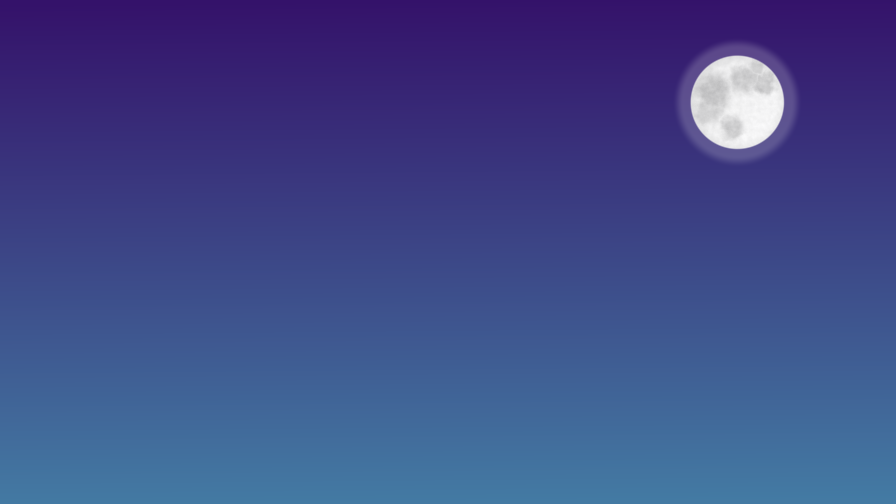
Give the GLSL for this background, as a Shadertoy shader.

```glsl
// A clear dusk sky with a full moon at the upper right.
// The sky is a slightly tilted vertical gradient; the moon is a disc whose
// grey plains are soft blobs broken up by gradient noise, inside a pale halo.

#define SKY_TOP vec3(0.205, 0.070, 0.415)
#define SKY_BOTTOM vec3(0.265, 0.480, 0.640)
#define SKY_TILT 0.016
#define MOON_CENTER vec2(1.463, 0.797)
#define MOON_RADIUS 0.0926
#define HALO_RADIUS 0.118
#define HALO_SOFTNESS 0.011
#define HALO_STRENGTH 0.20
#define MOON_LIGHT vec3(0.945, 0.945, 0.948)
#define MOON_DARK vec3(0.755, 0.755, 0.760)

vec2 hashGradient(vec2 cell) {
    vec2 h = vec2(dot(cell, vec2(127.1, 311.7)), dot(cell, vec2(269.5, 183.3)));
    return 2.0 * fract(sin(h) * 43758.5) - 1.0;
}

float gradientNoise(vec2 p) {
    vec2 i = floor(p), f = fract(p);
    vec2 u = f * f * f * (f * (f * 6.0 - 15.0) + 10.0);
    vec2 e = vec2(1.0, 0.0);
    float a = dot(hashGradient(i), f);
    float b = dot(hashGradient(i + e), f - e);
    float c = dot(hashGradient(i + e.yx), f - e.yx);
    float d = dot(hashGradient(i + e.xx), f - e.xx);
    return mix(mix(a, b, u.x), mix(c, d, u.x), u.y);
}

float fractalNoise(vec2 p) {
    float sum = 0.0, amplitude = 0.5;
    for (int octave = 0; octave < 4; octave++) {
        sum += amplitude * gradientNoise(p);
        p = p * 2.03 + 7.1;
        amplitude *= 0.5;
    }
    return sum;
}

// Coverage of the dark plains; p is in moon radii from the center.
float lunarPlains(vec2 p) {
    // Each plain: center xy, radius, depth.
    vec4 plains[6] = vec4[6](
        vec4(-0.50, 0.22, 0.44, 0.85), vec4(-0.62, -0.18, 0.36, 0.60),
        vec4(0.14, 0.48, 0.34, 0.75), vec4(0.58, 0.38, 0.28, 0.80),
        vec4(-0.12, -0.55, 0.30, 0.80), vec4(0.42, 0.74, 0.20, 0.60));
    vec2 warped = p + 0.22 * vec2(fractalNoise(p * 4.0), fractalNoise(p * 4.0 + 19.0));
    float shade = 0.0;
    for (int i = 0; i < 6; i++) {
        float reach = length(warped - plains[i].xy) / plains[i].z;
        shade = max(shade, plains[i].w * (1.0 - smoothstep(0.45, 1.15, reach)));
    }
    return clamp(shade * (1.0 + 0.8 * fractalNoise(p * 6.0)), 0.0, 1.0);
}

vec3 moonSurface(vec2 p) {
    vec3 surface = mix(MOON_LIGHT, MOON_DARK, lunarPlains(p));
    surface += 0.07 * fractalNoise(p * 9.0 + 3.0);
    // Gentle dimming at the rim, brighter toward the lower right.
    surface -= 0.05 * smoothstep(0.80, 1.0, length(p));
    return surface + 0.025 * dot(p, vec2(0.7, -0.7));
}

void mainImage(out vec4 fragColor, in vec2 fragCoord) {
    vec2 uv = fragCoord / iResolution.xy;
    vec2 pos = fragCoord / iResolution.y;
    float pixel = 1.0 / iResolution.y;

    // Sky
    float height = clamp(uv.y + SKY_TILT * (0.5 - uv.x), 0.0, 1.0);
    vec3 color = mix(SKY_BOTTOM, SKY_TOP, height);

    // Halo
    vec2 toMoon = pos - MOON_CENTER;
    float distance = length(toMoon);
    float halo = 1.0 - smoothstep(HALO_RADIUS - HALO_SOFTNESS, HALO_RADIUS + HALO_SOFTNESS, distance);
    color = mix(color, vec3(0.95), HALO_STRENGTH * halo);

    // Moon disc
    float disc = 1.0 - smoothstep(-pixel, pixel, distance - MOON_RADIUS);
    color = mix(color, moonSurface(toMoon / MOON_RADIUS), disc);

    fragColor = vec4(clamp(color, 0.0, 1.0), 1.0);
}
```
